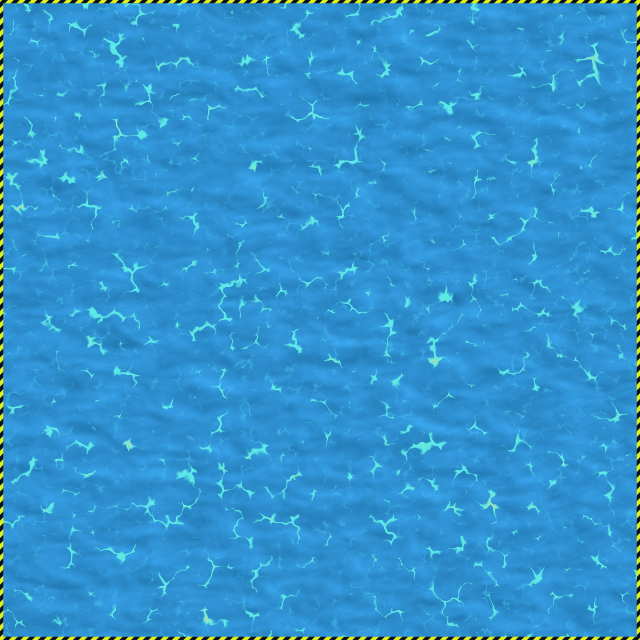
Reproduce this texture procedurally as a WebGL 2 fragment shader.

```glsl
#version 300 es
precision highp float;
// Rippled blue water with broken caustic glints inside a thin hazard-striped border.

uniform vec2 u_resolution;
out vec4 fragColor;

vec2 hash2(vec2 p) {
    vec2 k = vec2(dot(p, vec2(127.1, 311.7)), dot(p, vec2(269.5, 183.3)));
    return fract(sin(k) * 43758.5453);
}

// Gradient noise, roughly -0.6 to 0.6
float noise(vec2 p) {
    vec2 i = floor(p), f = fract(p);
    vec2 u = f * f * f * (f * (f * 6.0 - 15.0) + 10.0);
    float a = dot(hash2(i) * 2.0 - 1.0, f);
    float b = dot(hash2(i + vec2(1, 0)) * 2.0 - 1.0, f - vec2(1, 0));
    float c = dot(hash2(i + vec2(0, 1)) * 2.0 - 1.0, f - vec2(0, 1));
    float d = dot(hash2(i + vec2(1, 1)) * 2.0 - 1.0, f - vec2(1, 1));
    return mix(mix(a, b, u.x), mix(c, d, u.x), u.y);
}

float fbm(vec2 p) {
    float sum = 0.0, amplitude = 1.0;
    for (int i = 0; i < 4; i++) {
        sum += amplitude * noise(p);
        p = mat2(0.96, 0.28, -0.28, 0.96) * p * 2.0 + 17.3;
        amplitude *= 0.48;
    }
    return sum;
}

// Distances to the nearest and second nearest cell point
vec2 cellDistances(vec2 p) {
    vec2 cell = floor(p), nearest = vec2(9.0);
    for (int y = -1; y <= 1; y++) {
        for (int x = -1; x <= 1; x++) {
            vec2 id = cell + vec2(x, y);
            float d = length(id + hash2(id) - p);
            if (d < nearest.x) nearest = vec2(d, nearest.x);
            else nearest.y = min(nearest.y, d);
        }
    }
    return nearest;
}

// Glints along cell edges, strongest where the edges meet
float caustic(vec2 p) {
    vec2 warp = vec2(noise(p * 0.9 + 5.0), noise(p * 0.9 + 41.0));
    warp += 0.4 * vec2(noise(p * 2.3 + 9.0), noise(p * 2.3 + 63.0));
    vec2 d = cellDistances(p + 0.6 * warp);
    float patches = 0.22 * noise(p * 0.16) + 0.28 * noise(p * 0.6 + 30.0);
    float reach = smoothstep(0.6, 0.98, d.x + patches);
    return reach * smoothstep(0.3, 0.0, d.y - d.x);
}

void main() {
    vec2 uv = gl_FragCoord.xy / u_resolution;
    float pixel = 1.0 / min(u_resolution.x, u_resolution.y);

    // Wave relief, stretched sideways and lit from above
    vec2 q = uv * vec2(15.0, 29.0);
    q += 0.5 * vec2(noise(q * 0.6 + 3.0), noise(q * 0.6 + 70.0));
    float height = fbm(q);
    float slope = fbm(q + vec2(0.12, 0.28)) - height;
    float shade = clamp(0.47 + 0.32 * height - 0.42 * slope, 0.0, 1.0);
    vec3 color = mix(vec3(0.13, 0.47, 0.69), vec3(0.24, 0.67, 0.96), shade);

    // Main glints and a finer, fainter layer
    float glint = caustic(uv * 43.0);
    float sparkle = caustic(uv * 71.0 + 19.0);
    color = mix(color, vec3(0.27, 0.75, 0.94), 0.55 * sparkle);
    color = mix(color, vec3(0.36, 0.91, 0.90), smoothstep(0.05, 0.75, glint));
    float hot = smoothstep(0.72, 1.0, glint) * smoothstep(0.05, 0.35, noise(uv * 17.0 + 8.0));
    color = mix(color, vec3(0.80, 0.84, 0.58), 0.8 * hot);

    // Diagonal yellow and black border
    float period = 0.0182;
    float stripe = abs(fract((uv.x - uv.y) / period) - 0.5) * period;
    float yellow = smoothstep(-pixel, pixel, stripe - 0.25 * period);
    vec3 tape = mix(vec3(0.03, 0.07, 0.13), vec3(0.88, 0.94, 0.12), yellow);
    vec2 inset = min(uv, 1.0 - uv);
    float border = smoothstep(0.5 * pixel, -0.5 * pixel, min(inset.x, inset.y) - 0.0052);
    fragColor = vec4(mix(color, tape, border), 1.0);
}
```
